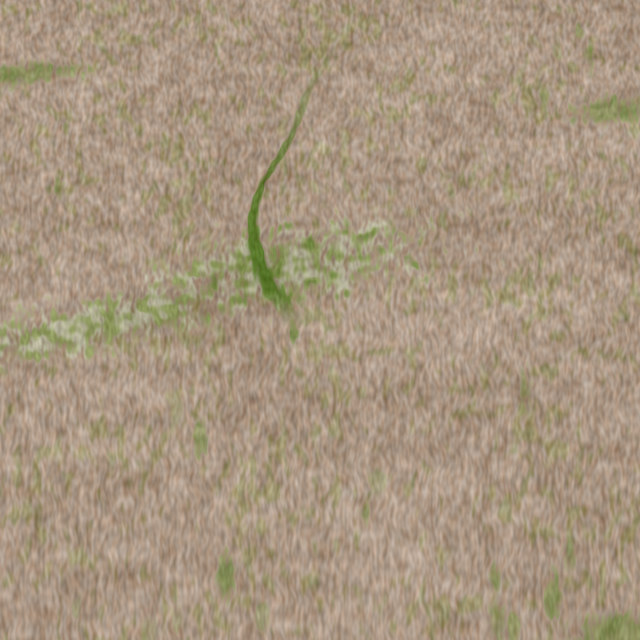
A WebGL 2 fragment shader for this texture:

```glsl
#version 300 es
precision highp float;

uniform vec2 u_resolution;
out vec4 outColor;

const vec3 STRAW = vec3(0.668, 0.587, 0.517);
const vec3 STRAW_RANGE = vec3(0.066, 0.070, 0.074);
const vec3 OLIVE_SHIFT = vec3(-0.035, 0.012, -0.065);
const vec3 PALE_GRASS = vec3(0.68, 0.68, 0.58);
const vec3 FRESH_GRASS = vec3(0.49, 0.55, 0.29);
const vec3 DEEP_GRASS = vec3(0.31, 0.44, 0.12);
const int TUFTS = 26;

float hash(ivec2 cell) {
    uint h = uint(cell.x) * 1597334673u ^ uint(cell.y) * 3812015801u;
    h = (h ^ (h >> 16)) * 2246822519u;
    h = (h ^ (h >> 13)) * 3266489917u;
    h ^= h >> 16;
    return float(h >> 8) / 16777216.0;
}

float cornerSlope(ivec2 cell, vec2 offset) {
    float angle = 6.2832 * hash(cell);
    return dot(vec2(cos(angle), sin(angle)), offset);
}

float gradientNoise(vec2 p) {
    ivec2 cell = ivec2(floor(p));
    vec2 f = fract(p);
    vec2 w = f * f * f * (f * (f * 6.0 - 15.0) + 10.0);
    float low = mix(cornerSlope(cell, f),
                    cornerSlope(cell + ivec2(1, 0), f - vec2(1.0, 0.0)), w.x);
    float high = mix(cornerSlope(cell + ivec2(0, 1), f - vec2(0.0, 1.0)),
                     cornerSlope(cell + ivec2(1, 1), f - vec2(1.0)), w.x);
    return mix(low, high, w.y);
}

// Positive inside a rotated ellipse, 1 at its centre
float ellipse(vec2 p, vec2 center, vec2 radii, float angle) {
    vec2 d = p - center;
    float c = cos(angle), s = sin(angle);
    return 1.0 - length(vec2(c * d.x + s * d.y, c * d.y - s * d.x) / radii);
}

float cover(float inside, float ragged) {
    return smoothstep(-0.25, 0.55, inside + ragged);
}

// Bent trail that narrows and fades with distance
float trail(vec2 p, float ragged) {
    float bend = p.y - 0.645;
    float x = 0.379 + 0.5 * sqrt(bend * bend + 0.0006) + 0.004 * sin(p.y * 42.0);
    float width = mix(0.017, 0.006, smoothstep(0.55, 0.68, p.y));
    float strength = smoothstep(0.48, 0.56, p.y) * (1.0 - smoothstep(0.64, 1.0, p.y));
    float inside = 1.0 - abs(p.x - x) / width;
    return strength * cover(inside, 0.8 * ragged);
}

// Small upright tufts, denser and taller in the foreground
float scatteredTufts(vec2 p, float ragged) {
    float total = 0.0;
    for (int i = 0; i < TUFTS; i++) {
        vec2 center = vec2(hash(ivec2(i, 71)), pow(hash(ivec2(i, 72)), 1.5));
        float size = mix(0.5, 1.1, hash(ivec2(i, 73))) * mix(1.2, 0.6, center.y);
        float inside = ellipse(p, center, size * vec2(0.011, 0.028), 0.0);
        total = max(total, mix(0.25, 0.8, hash(ivec2(i, 74))) * cover(inside, ragged));
    }
    return total;
}

void main() {
    vec2 p = gl_FragCoord.xy / u_resolution;

    // Upright stalks, shorter with distance
    float depth = p.y * (1.0 + 0.35 * p.y);
    float sway = 0.006 * gradientNoise(p * vec2(18.0, 24.0));
    vec2 stalk = vec2(p.x + sway, depth);
    float blades = gradientNoise(stalk * vec2(112.0, 32.0));
    float fine = gradientNoise(stalk * vec2(185.0, 62.0) + 37.0);
    float clumps = gradientNoise(stalk * vec2(27.0, 17.0) + 91.0);
    float broad = gradientNoise(p * vec2(4.0, 7.0) + 13.0);

    // Dry straw with warm and olive strands
    float tone = 1.8 * blades + 1.6 * fine + 1.2 * clumps + 0.8 * broad;
    float warmth = gradientNoise(stalk * vec2(125.0, 38.0) + 151.0);
    float olive = gradientNoise(stalk * vec2(60.0, 26.0) + 211.0)
                + 0.7 * gradientNoise(p * vec2(9.0, 12.0) + 53.0) - 0.15 * tone;
    vec3 color = STRAW + STRAW_RANGE * tone + vec3(0.035, -0.005, -0.035) * warmth;
    color += OLIVE_SHIFT * smoothstep(0.08, 0.55, olive);

    // Pale green band across the middle
    float ragged = 0.9 * blades + 0.9 * clumps + 0.5 * fine;
    float band = max(ellipse(p, vec2(0.15, 0.492), vec2(0.27, 0.036), 0.22),
                     ellipse(p, vec2(0.455, 0.587), vec2(0.175, 0.052), 0.17));
    float bandCover = cover(band, ragged);
    float lush = gradientNoise(stalk * vec2(38.0, 42.0) + 307.0) + 0.5 * blades;
    vec3 bandColor = mix(PALE_GRASS, FRESH_GRASS, smoothstep(-0.25, 0.3, lush));
    float shade = smoothstep(0.2, 0.6, lush + 0.4 * clumps) * smoothstep(0.25, 0.5, p.x);
    bandColor = mix(bandColor, DEEP_GRASS, 0.8 * shade);
    color = mix(color, bandColor + 0.06 * tone, 0.85 * bandCover);

    // Green openings near the borders, tufts and trail
    float openings = max(ellipse(p, vec2(0.05, 0.885), vec2(0.075, 0.015), 0.1),
                         ellipse(p, vec2(0.96, 0.83), vec2(0.065, 0.02), 0.15));
    openings = max(openings, ellipse(p, vec2(0.96, 0.01), vec2(0.07, 0.03), 0.1));
    float green = max(0.75 * cover(openings, ragged), scatteredTufts(p, ragged));
    vec3 greenColor = mix(FRESH_GRASS, DEEP_GRASS, smoothstep(-0.3, 0.5, lush));
    color = mix(color, greenColor + 0.05 * tone, 0.8 * green);
    color = mix(color, DEEP_GRASS + 0.05 * tone, 0.9 * trail(p, ragged));

    outColor = vec4(clamp(color, 0.0, 1.0), 1.0);
}
```
